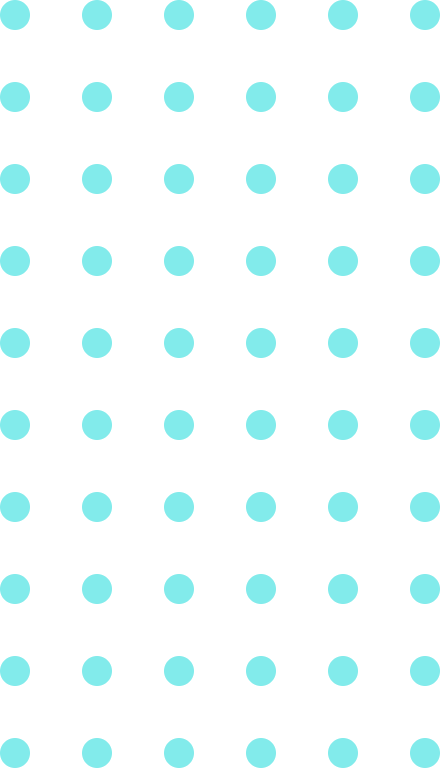
This pattern is drawn by a Shadertoy shader. Its source:

```glsl
// A regular grid of flat aqua discs on white, 6 across and 10 down.
// The canvas is measured in disc radii; each point is folded to its nearest
// grid centre and shaded by a smoothed circle distance.

const vec2  DOT_COUNT  = vec2(6.0, 10.0);
const float PITCH      = 5.467;              // centre spacing, in disc radii
const float RADIUS     = 1.0;
const vec3  BACKGROUND = vec3(1.0);
const vec3  DOT_COLOR  = vec3(0.51, 0.92, 0.92);

// Signed distance to the nearest disc; the outer discs touch the canvas edges.
float dotGridDistance(vec2 p) {
    vec2 fromFirst = p - RADIUS;
    vec2 cell = clamp(round(fromFirst / PITCH), vec2(0.0), DOT_COUNT - 1.0);
    return length(fromFirst - cell * PITCH) - RADIUS;
}

void mainImage(out vec4 fragColor, in vec2 fragCoord) {
    // Fit the whole grid, edge to edge, to the canvas
    vec2 gridSize = (DOT_COUNT - 1.0) * PITCH + 2.0 * RADIUS;
    vec2 p = fragCoord / iResolution.xy * gridSize;

    // One-pixel soft edge
    float pixel = gridSize.y / iResolution.y;
    float coverage = clamp(0.5 - dotGridDistance(p) / pixel, 0.0, 1.0);

    fragColor = vec4(mix(BACKGROUND, DOT_COLOR, coverage), 1.0);
}
```
